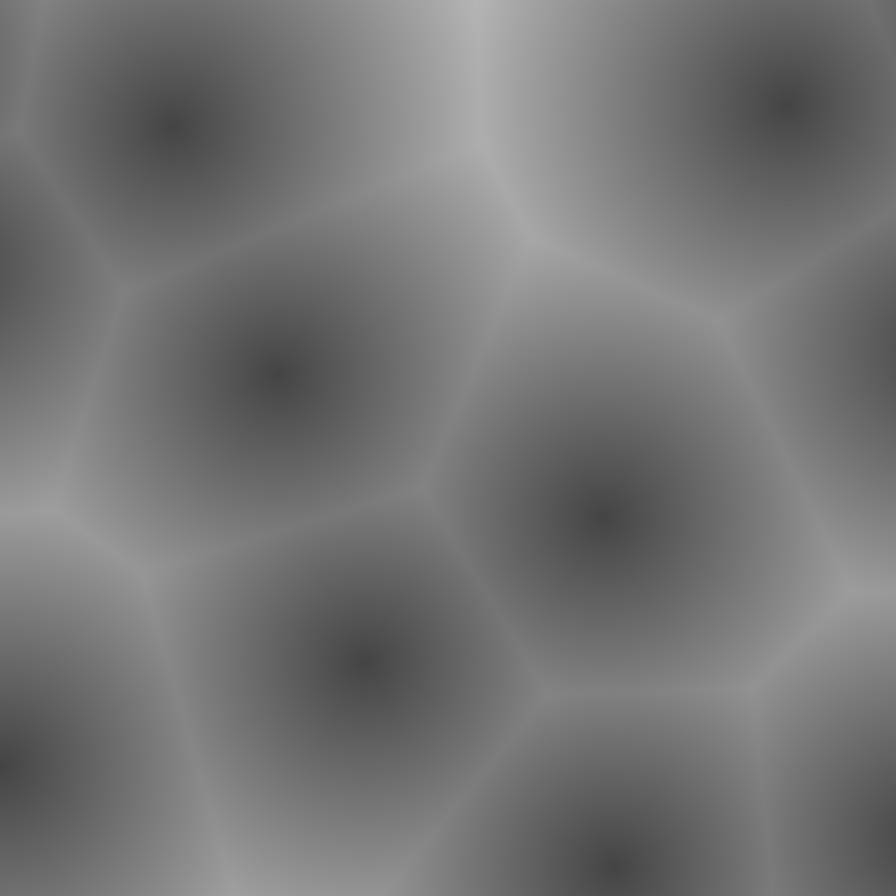
This texture is drawn by a Shadertoy shader. Its source:

```glsl
// Soft grey cellular noise: each pixel is shaded by its distance to the
// nearest seed, giving dark cone tips that meet in pale polygonal ridges.
// Seeds sit on a grid and are pushed about by sines of the cell index.

const float CELLS_PER_CANVAS = 2.3;
const vec2 GRID_ORIGIN = vec2(-0.2, 0.2);
const float JITTER = 0.33;
const float TIP_GREY = 0.268;
const float GREY_PER_UNIT = 1.2;    // brightening per canvas height

// Seed position inside a grid cell, in cell units
vec2 seedPoint(vec2 cell, float jitter) {
    float product = cell.x * cell.y;
    float phaseX = dot(cell, vec2(5.1, 2.3)) + 1.7 * product + 0.8;
    float phaseY = dot(cell, vec2(1.9, 4.4)) + 2.6 * product + 2.0;
    return cell + 0.5 + jitter * sin(vec2(phaseX, phaseY));
}

// Distance from p to the closest seed among the neighbouring cells
float nearestSeed(vec2 p, float jitter) {
    vec2 home = floor(p);
    float nearest = 10.0;
    for (int y = -1; y <= 1; y++) {
        for (int x = -1; x <= 1; x++) {
            vec2 seed = seedPoint(home + vec2(x, y), jitter);
            nearest = min(nearest, distance(p, seed));
        }
    }
    return nearest;
}

// Linear ramp from the dark tip to the pale ridge
vec3 coneShade(float dist, float tip, float slope) {
    return vec3(tip + slope * dist);
}

void mainImage(out vec4 fragColor, in vec2 fragCoord) {
    vec2 uv = fragCoord / iResolution.y;
    vec2 gridPos = uv * CELLS_PER_CANVAS + GRID_ORIGIN;
    float dist = nearestSeed(gridPos, JITTER) / CELLS_PER_CANVAS;
    fragColor = vec4(coneShade(dist, TIP_GREY, GREY_PER_UNIT), 1.0);
}
```
